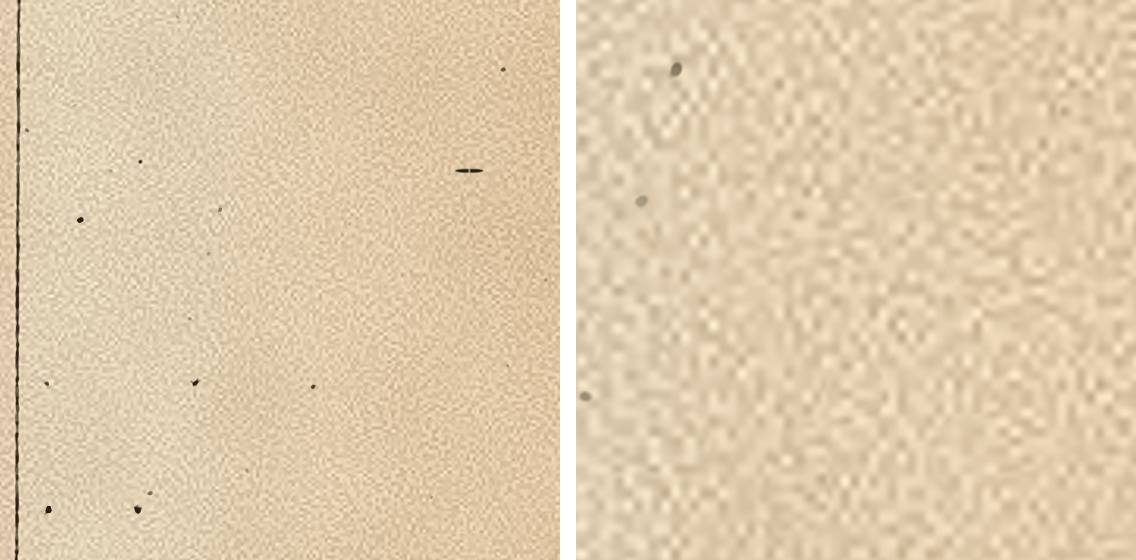
Left, the full canvas; right, a detail of the centre.
This texture is drawn by a Shadertoy shader. Its source:

```glsl
// Aged cream paper with fine grain, a ruled ink line at the left and scattered ink specks.
#define PAPER_LEFT vec3(0.880, 0.815, 0.703)
#define PAPER_RIGHT vec3(0.872, 0.768, 0.630)
#define MARGIN_TINT vec3(0.0, -0.025, -0.025)
#define INK vec3(0.15, 0.12, 0.07)
#define GRAIN_SCALE 155.0
#define GRAIN_CONTRAST 0.17
#define MOTTLE_CONTRAST 0.03
#define LINE_X 0.0295
#define LINE_HALF_WIDTH 0.0026
#define SPECK_CELLS 9.0
#define SPECK_MAX_RADIUS 0.009

float hash(vec2 cell, uint seed) {
    uvec2 q = uvec2(ivec2(cell)) * uvec2(1597334673u, 3812015801u);
    uint h = q.x ^ q.y ^ (seed * 2654435769u);
    h = (h ^ (h >> 16)) * 2246822519u;
    h = (h ^ (h >> 13)) * 3266489917u;
    return float((h ^ (h >> 16)) >> 8) / 16777216.0;
}

float noise(vec2 p, uint seed) {
    vec2 i = floor(p), f = fract(p);
    f = f * f * (3.0 - 2.0 * f);
    float low = mix(hash(i, seed), hash(i + vec2(1, 0), seed), f.x);
    float high = mix(hash(i + vec2(0, 1), seed), hash(i + vec2(1, 1), seed), f.x);
    return mix(low, high, f.y);
}

// Noise less its surroundings, which leaves only even, crisp grain
float crispNoise(vec2 p, uint seed) {
    float around = noise(p + vec2(1.1, 0), seed) + noise(p - vec2(1.1, 0), seed)
                 + noise(p + vec2(0, 1.1), seed) + noise(p - vec2(0, 1.1), seed);
    return noise(p, seed) - 0.23 * around - 0.04;
}

// Grain that leans across or upright, and varies in strength, by patch
float paperGrain(vec2 p) {
    float across = crispNoise(p * GRAIN_SCALE * vec2(0.9, 1.15), 1u);
    float upright = crispNoise(p * GRAIN_SCALE * vec2(1.15, 0.9), 2u);
    float lean = smoothstep(0.4, 0.6, noise(p * 30.0, 3u));
    return mix(across, upright, lean) * mix(0.75, 1.25, noise(p * 34.0, 4u));
}

// Ragged ink specks, one candidate per cell, denser toward the left
float inkSpecks(vec2 p, float edge) {
    float cover = 0.0;
    float ragged = noise(p * 150.0, 5u) - 0.5;
    vec2 home = floor(p * SPECK_CELLS);
    for (int y = -1; y <= 1; y++)
    for (int x = -1; x <= 1; x++) {
        vec2 cell = home + vec2(x, y);
        vec2 center = (cell + vec2(hash(cell, 6u), hash(cell, 7u))) / SPECK_CELLS;
        float present = step(hash(cell, 8u), mix(0.55, 0.15, smoothstep(0.0, 0.7, center.x)));
        float size = hash(cell, 9u);
        float radius = mix(0.0032, SPECK_MAX_RADIUS, size * size * size);
        float angle = 6.2832 * hash(cell, 10u);
        vec2 d = mat2(cos(angle), sin(angle), -sin(angle), cos(angle)) * (p - center);
        float dist = length(d * vec2(1.0, 1.4)) - radius * (1.0 + 1.3 * ragged);
        float strength = mix(0.3, 1.0, smoothstep(0.25, 0.85, size));
        cover = max(cover, present * strength * (1.0 - smoothstep(-edge, edge, dist)));
    }
    return cover;
}

// Horizontal pen dash with a faint break in the middle
float penDash(vec2 p, float edge) {
    vec2 d = p - vec2(0.838, 0.695);
    float taper = 1.0 - pow(abs(d.x) / 0.026, 4.0);
    float ink = 1.0 - smoothstep(-edge, edge, abs(d.y) - 0.0032 * taper);
    return ink * smoothstep(-0.002, 0.004, abs(d.x)) * smoothstep(0.0, 0.3, taper);
}

void mainImage(out vec4 fragColor, in vec2 fragCoord) {
    vec2 p = fragCoord / iResolution.y;
    float edge = max(1.0 / iResolution.y, 0.0021);

    // Toned paper
    float lineX = LINE_X + 0.004 * p.y + 0.002 * (noise(vec2(0.5, p.y * 60.0), 11u) - 0.5);
    float fromLine = p.x - lineX;
    vec3 color = mix(PAPER_LEFT, PAPER_RIGHT, smoothstep(0.1, 1.05, p.x));
    color += MARGIN_TINT * (1.0 - smoothstep(-edge, edge, fromLine));
    float mottle = noise(p * 7.0, 12u) + 0.4 * noise(p * 19.0, 13u) - 0.7;
    color += MOTTLE_CONTRAST * mottle * vec3(0.8, 0.95, 1.1);
    color += GRAIN_CONTRAST * paperGrain(p) * vec3(0.97, 1.0, 1.02);

    // Ruled line with uneven ink and a pale rim
    float halfWidth = LINE_HALF_WIDTH * (0.5 + noise(vec2(p.y * 130.0, fromLine * 150.0), 14u));
    float ruled = 1.0 - smoothstep(-edge, edge, abs(fromLine) - halfWidth);
    ruled *= 0.65 + 0.35 * smoothstep(0.15, 0.65, noise(vec2(p.y * 95.0, 0.5), 15u));
    color += 0.045 * (1.0 - smoothstep(0.004, 0.010, abs(fromLine)));

    // Ink
    float ink = max(ruled, max(inkSpecks(p, edge), penDash(p, edge)));
    color = mix(color, INK, ink);
    fragColor = vec4(clamp(color, 0.0, 1.0), 1.0);
}
```
